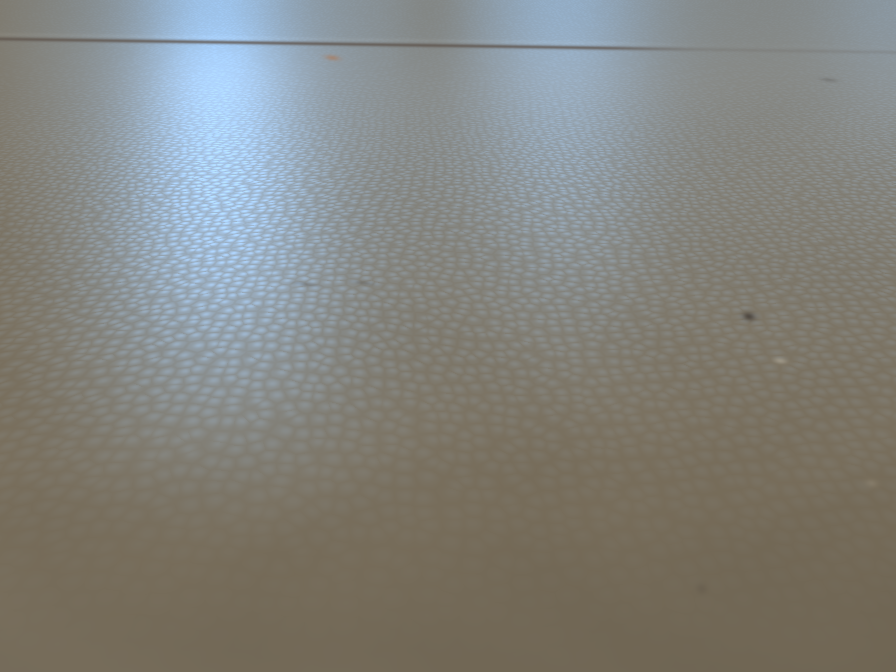
This texture is drawn by a Shadertoy shader. Its source:

```glsl
#define HORIZON 1.15
#define GRAIN_SCALE vec2(28.0, 41.0)
#define GRAIN_CONTRAST 0.40
#define SEAM_LEFT 0.942
#define SEAM_DROP 0.020
#define LEATHER vec3(0.472, 0.431, 0.358)
#define SKY_SHEEN vec3(0.670, 0.805, 0.950)
#define SEAM_COLOR vec3(0.37, 0.33, 0.30)

float gauss(float x, float center, float width) {
    float d = (x - center) / width;
    return exp(-d * d);
}

vec2 hash2(vec2 cell) {
    vec2 k = vec2(dot(cell, vec2(127.1, 311.7)), dot(cell, vec2(269.5, 183.3)));
    return fract(sin(k) * 4375.85);
}

// Pebbled grain: lit cell tops minus dark grooves, roughly zero on average
float pebbles(vec2 p, float softness) {
    vec2 cell = floor(p), local = fract(p);
    vec2 nearest = vec2(0.0);
    float first = 8.0, second = 8.0;
    for (int j = -1; j <= 1; j++) {
        for (int i = -1; i <= 1; i++) {
            vec2 offset = vec2(float(i), float(j));
            vec2 toLocal = local - offset - 0.15 - 0.7 * hash2(cell + offset);
            float d = length(toLocal);
            if (d < first) {
                second = first;
                first = d;
                nearest = toLocal;
            } else {
                second = min(second, d);
            }
        }
    }
    vec2 lit = nearest - vec2(0.04, 0.10);
    float glint = exp(-dot(lit, lit) * mix(10.0, 5.0, softness));
    float groove = 1.0 - smoothstep(0.0, mix(0.4, 0.6, softness), second - first);
    return glint - 0.36 - 0.30 * groove;
}

// Slow unevenness of the surface
float mottle(vec2 p) {
    return sin(p.x * 9.0 + 2.0 * sin(p.y * 7.0)) * sin(p.y * 11.0 + 1.7 * sin(p.x * 6.0));
}

// Window reflections stretched towards the viewer
float windowSheen(vec2 uv) {
    float nearFade = smoothstep(0.14, 0.80, uv.y);
    float spread = mix(0.15, 0.082, smoothstep(0.2, 0.95, uv.y));
    float leftCenter = mix(0.255, 0.242, uv.y);
    float left = 0.60 * gauss(uv.x, leftCenter, spread)
               + 0.25 * gauss(uv.x, leftCenter, 0.21);
    left *= nearFade * (1.0 - 0.25 * smoothstep(0.86, 1.0, uv.y));
    float right = 0.40 * gauss(uv.x, 0.63, 0.10) * smoothstep(0.28, 0.95, uv.y);
    float far = 0.16 * gauss(uv.x, 1.0, 0.08) * smoothstep(0.6, 1.0, uv.y);
    float haze = 0.27 * smoothstep(0.18, 0.92, uv.y) * smoothstep(-0.12, 0.22, uv.x);
    float mullion = 0.10 * gauss(uv.x, 0.485, 0.045) * smoothstep(0.72, 1.0, uv.y);
    return 0.015 + left + right + far + haze - mullion;
}

// Soft elliptical fleck, slightly tilted
float fleck(vec2 uv, vec2 center, vec2 radius) {
    vec2 d = uv - center;
    d.y += 0.15 * d.x;
    d /= radius;
    return exp(-dot(d, d));
}

void mainImage(out vec4 fragColor, in vec2 fragCoord) {
    vec2 uv = fragCoord / iResolution.xy;
    float aspect = iResolution.x / iResolution.y;

    // Perspective coordinates on the surface, with rows that drift gently
    float depth = HORIZON - uv.y;
    vec2 ground = vec2((uv.x - 0.5) * aspect, 0.9) / depth;
    vec2 grainPos = ground * GRAIN_SCALE;
    grainPos += vec2(0.6 * sin(ground.y * 5.0 + ground.x * 3.0),
                     1.1 * sin(ground.x * 4.0 + 1.3 * sin(ground.y * 2.0)));

    // Base tone and reflected light
    float sheen = windowSheen(uv);
    vec3 base = LEATHER - 0.04 * (1.0 - smoothstep(0.0, 0.4, uv.y)) * (0.4 + 0.6 * uv.x);
    base += 0.005 * mottle(uv * 1.6);

    // Grain is sharpest in the middle distance
    float focus = smoothstep(-0.05, 0.55, uv.y) * (1.0 - 0.85 * smoothstep(0.70, 0.92, uv.y));
    float softness = 1.0 - smoothstep(0.2, 0.55, uv.y);
    float grain = pebbles(grainPos, softness) * focus;
    float reflected = sheen + grain * GRAIN_CONTRAST * (0.16 + 0.8 * sheen);
    vec3 color = mix(base, SKY_SHEEN, clamp(reflected, 0.0, 1.25));
    color += vec3(-0.04, -0.01, 0.02) * smoothstep(0.86, 1.0, uv.y) * sheen;

    // Seam fading out to the right
    float seamDist = uv.y - (SEAM_LEFT - SEAM_DROP * uv.x);
    float seamFade = 1.0 - 0.8 * smoothstep(0.66, 0.8, uv.x);
    color = mix(color, SEAM_COLOR, 0.75 * seamFade * gauss(seamDist, 0.0, 0.0028));
    color += 0.02 * seamFade * gauss(seamDist, 0.007, 0.003);

    // Dust, scratches and crumbs
    float dark = fleck(uv, vec2(0.836, 0.529), vec2(0.007, 0.006));
    dark += 0.3 * fleck(uv, vec2(0.341, 0.577), vec2(0.014, 0.003));
    dark += 0.3 * fleck(uv, vec2(0.406, 0.579), vec2(0.012, 0.003));
    dark += 0.3 * fleck(uv, vec2(0.925, 0.881), vec2(0.009, 0.003));
    dark += 0.2 * fleck(uv, vec2(0.783, 0.124), vec2(0.006, 0.008));
    color = mix(color, vec3(0.24, 0.21, 0.19), 0.7 * min(dark, 1.0));
    float pale = fleck(uv, vec2(0.871, 0.463), vec2(0.007, 0.004));
    pale += 0.4 * fleck(uv, vec2(0.973, 0.281), vec2(0.007, 0.006));
    color = mix(color, vec3(0.72, 0.69, 0.62), 0.5 * pale);
    color = mix(color, vec3(0.66, 0.49, 0.38), 0.7 * fleck(uv, vec2(0.371, 0.914), vec2(0.008, 0.004)));

    fragColor = vec4(color, 1.0);
}
```
